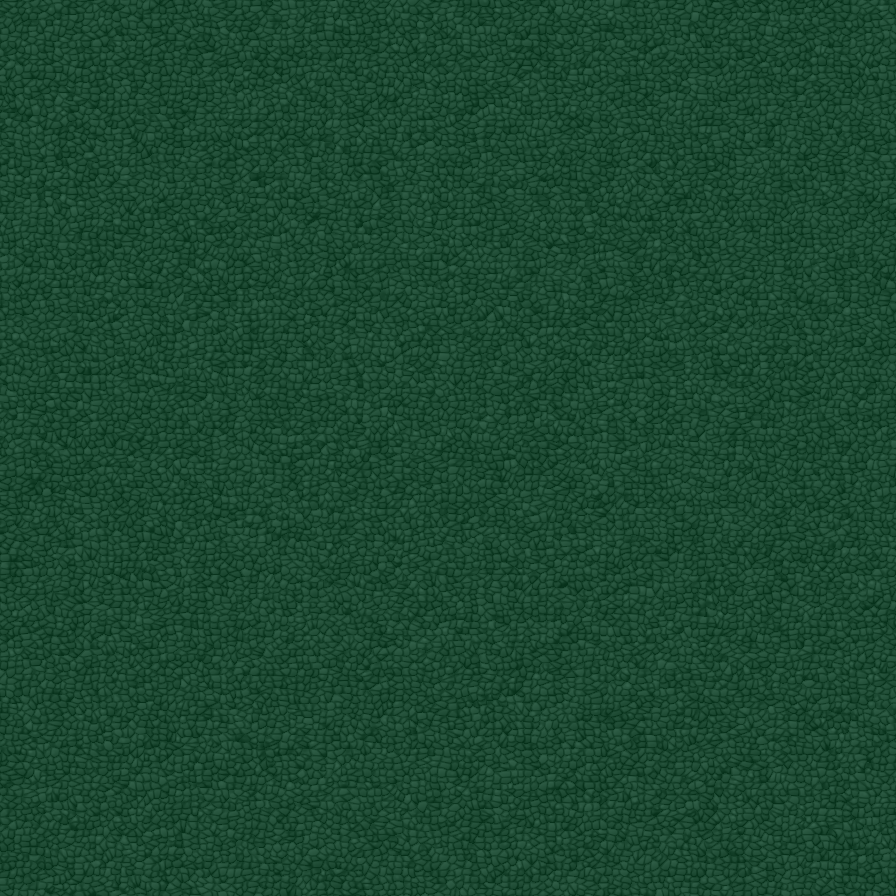
Reproduce this texture procedurally as a three.js fragment shader.

```glsl
varying vec2 vUv;

const vec2 GRAINS = vec2(118.0, 134.0);     // grains across and up the canvas
const float JITTER = 0.74;                  // how far grains leave the grid
const float STRETCH = 0.24;                 // elongation of thread floats
const float GAP_WIDTH = 0.46;               // softness of the furrows
const float WARP = 0.16;                    // waviness of the weave, in grains
const float BASE_TONE = 0.03;
const float PAD_GAIN = 0.66;
const float TILT_GAIN = 0.45;
const float TONE_SPREAD = 0.36;
const float GLINT_GAIN = 0.30;
const float DRIFT_GAIN = 0.03;
const vec2 LIGHT_DIR = vec2(-0.35, 0.94);
const vec3 DARK_GREEN = vec3(0.06, 0.23, 0.14);
const vec3 PALE_GREEN = vec3(0.18, 0.36, 0.27);

vec2 hash2(vec2 p) {
  vec3 q = fract(vec3(p.xyx) * vec3(0.1031, 0.1030, 0.0973));
  q += dot(q, q.yzx + 33.33);
  return fract((q.xx + q.yz) * q.zy);
}

// Cellular weave: xy = offset from grain centre, z = furrow distance, w = grain id
vec4 weaveCell(vec2 p, out vec2 grainId) {
  vec2 cell = floor(p);
  float nearest = 8.0;
  float second = 8.0;
  vec2 nearestOffset = vec2(0.0);
  float floatsAcross = 0.0;
  grainId = cell;
  for (int y = -2; y <= 2; y++) {
    for (int x = -2; x <= 2; x++) {
      vec2 id = cell + vec2(float(x), float(y));
      vec2 centre = id + 0.5 + JITTER * (hash2(id) - 0.5);
      vec2 offset = p - centre;
      // Each float runs along the weft or the warp
      float across = step(0.42, hash2(id + 71.0).x);
      vec2 scale = 1.0 + STRETCH * mix(vec2(1.0, -1.0), vec2(-1.0, 1.0), across);
      float d = length(offset * scale);
      if (d < nearest) {
        second = nearest;
        nearest = d;
        nearestOffset = offset;
        floatsAcross = across;
        grainId = id;
      } else {
        second = min(second, d);
      }
    }
  }
  return vec4(nearestOffset, second - nearest, floatsAcross);
}

// Slow unevenness of the cloth, leaning along the diagonal
float clothDrift(vec2 uv) {
  float lean = sin(dot(uv, vec2(-47.0, 83.0)) + 1.5 * sin(uv.x * 19.0));
  float cross = sin(dot(uv, vec2(61.0, 38.0)) + 1.7 * sin(uv.y * 23.0));
  return 0.6 * lean + 0.4 * cross;
}

void main() {
  vec2 p = vUv * GRAINS;
  p += WARP * sin(p.yx * vec2(0.83, 0.67) + 2.0 * sin(p * 0.21));

  vec2 grainId;
  vec4 weave = weaveCell(p, grainId);
  vec2 grainHash = hash2(grainId + 19.0);

  // Rounded pads, lit from above, with dark furrows between
  float pad = smoothstep(0.0, GAP_WIDTH, weave.z);
  float tilt = clamp(dot(weave.xy, LIGHT_DIR), -0.6, 0.6);
  float tone = BASE_TONE + PAD_GAIN * pad + TILT_GAIN * tilt;
  tone += TONE_SPREAD * (grainHash.x - 0.5);

  // Occasional bright crowns
  float crown = 1.0 - smoothstep(0.05, 0.38, length(weave.xy - 0.14 * LIGHT_DIR));
  tone += GLINT_GAIN * crown * smoothstep(0.82, 1.0, grainHash.y);
  tone += DRIFT_GAIN * clothDrift(vUv);

  gl_FragColor = vec4(mix(DARK_GREEN, PALE_GREEN, clamp(tone, -0.3, 1.35)), 1.0);
}
```
